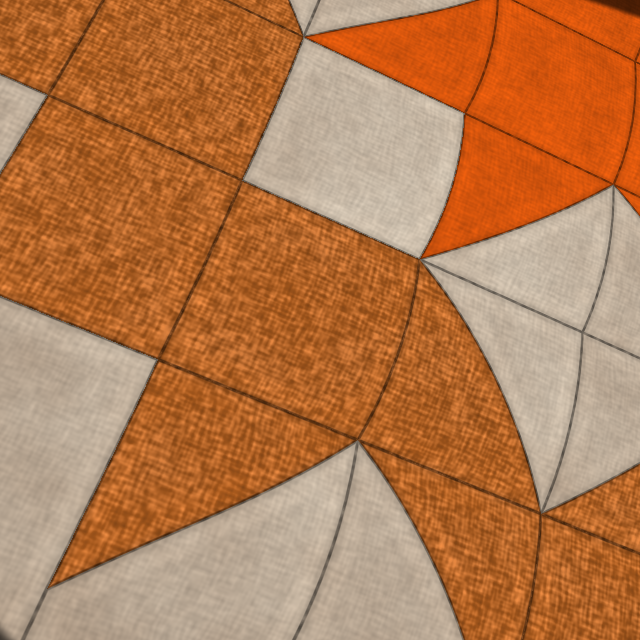
A WebGL 1 fragment shader for this pattern:

```glsl
precision highp float;
// Pieced patchwork cloth seen at a slant: plain squares and half-square triangles.
// A perspective grid is solved per pixel, digit codes choose each patch, and
// stretched gradient noise gives the woven threads, slubs and uneven dye.

uniform vec2 u_resolution;

#define TAN_DARK vec3(0.64, 0.34, 0.11)
#define TAN_LIGHT vec3(0.75, 0.44, 0.21)
#define BRIGHT_ORANGE vec3(0.83, 0.33, 0.05)
#define CREAM_LIGHT vec3(0.81, 0.76, 0.69)
#define CREAM_DARK vec3(0.66, 0.58, 0.50)
#define SEAM_WIDTH 0.006
#define SEAM_DEPTH 0.48
#define SEAM_BOW 0.05
#define DIAGONAL_BOW 0.09
#define THREADS 58.0
#define WEAVE 0.19

vec2 hashGradient(vec2 p) {
  float angle = 6.2832 * fract(sin(dot(p, vec2(127.1, 311.7))) * 43758.5);
  return vec2(cos(angle), sin(angle));
}

float gradientNoise(vec2 p) {
  vec2 i = floor(p), f = fract(p);
  vec2 s = f * f * f * (f * (f * 6.0 - 15.0) + 10.0);
  vec2 e = vec2(0.0, 1.0);
  float low = mix(dot(hashGradient(i), f), dot(hashGradient(i + e.yx), f - e.yx), s.x);
  float high = mix(dot(hashGradient(i + e.xy), f - e.xy), dot(hashGradient(i + e.yy), f - e.yy), s.x);
  return mix(low, high, s.y);
}

// Inverse perspective: canvas point (y down) to patch grid units.
vec2 canvasToGrid(vec2 p) {
  p.x += 0.022 * pow(max(1.0 - 1.9 * p.y, 0.0), 2.0);
  vec2 across = vec2(0.300, 0.1395) - 0.04 * p;
  vec2 down = vec2(-0.163, 0.218) + 0.11 * p;
  vec2 offset = p - vec2(0.383, 0.282);
  float det = across.x * down.y - across.y * down.x;
  vec2 grid = vec2(offset.x * down.y - offset.y * down.x,
                   across.x * offset.y - across.y * offset.x) / det;
  float f = fract(grid.y);
  grid.x -= SEAM_BOW * 4.0 * f * (1.0 - f) * smoothstep(-0.2, 1.0, grid.x);
  return grid;
}

// One digit per patch: 0 cream, 1 orange, 2 and 3 orange below or above a
// falling diagonal, 4 and 5 orange above or below a rising diagonal.
float patchKind(vec2 cell) {
  float row = 110111.0;
  if (cell.y > -2.5) row = 125111.0;
  if (cell.y > -1.5) row = 110431.0;
  if (cell.y > -0.5) row = 11251.0;
  if (cell.y > 0.5) row = 4311.0;
  float place = floor(pow(10.0, 3.0 - clamp(cell.x, -2.0, 3.0)) + 0.5);
  return mod(floor((row + 0.5) / place), 10.0);
}

// Positive inside the orange part of a patch.
float orangeSide(float kind, vec2 f) {
  float falling = (f.y - f.x + DIAGONAL_BOW * 4.0 * f.x * (1.0 - f.x)) * 0.707;
  float rising = (1.0 - f.x - f.y) * 0.707;
  if (kind < 0.5) return -1.0;
  if (kind < 1.5) return 1.0;
  if (kind < 2.5) return falling;
  if (kind < 3.5) return -falling;
  return kind < 4.5 ? rising : -rising;
}

void main() {
  vec2 canvas = gl_FragCoord.xy / u_resolution;
  canvas.y = 1.0 - canvas.y;
  vec2 grid = canvasToGrid(canvas);
  float soft = 3.4 / min(u_resolution.x, u_resolution.y);

  vec2 cell = vec2(floor(grid.x), min(floor(grid.y), 1.0));
  vec2 f = grid - cell;
  float side = orangeSide(patchKind(cell), f);
  float orange = smoothstep(-0.5 * soft, 0.5 * soft, side);

  // Threads, slubs and blotches, shifted for each patch
  vec2 cloth = grid + cell * 7.3;
  float warp = gradientNoise(cloth * vec2(THREADS, 11.0));
  float weft = gradientNoise(cloth.yx * vec2(THREADS, 11.0) + 31.0);
  float fleck = gradientNoise(cloth * THREADS * 0.8 + 9.0);
  float weave = warp + weft + 0.6 * fleck;
  float blotch = gradientNoise(cloth * 3.0) + 0.5 * gradientNoise(cloth * 9.0);

  // Dyed and plain fabric
  float tone = clamp(0.38 + 0.45 * blotch + 0.75 * weave, 0.0, 1.0);
  vec3 dyed = mix(TAN_DARK, TAN_LIGHT, tone);
  float isBright = step(-0.5, cell.x) * step(cell.y, -0.5);
  vec3 vivid = BRIGHT_ORANGE * (1.0 + 0.10 * blotch + 0.10 * weave);
  dyed = mix(dyed, vivid, isBright);
  float glow = 0.72 - 0.65 * length(canvas - vec2(0.62, 0.35)) + 0.16 * f.x;
  vec3 plain = mix(CREAM_DARK, CREAM_LIGHT, clamp(glow + 0.25 * blotch, 0.0, 1.0));
  plain *= 1.0 + 0.4 * WEAVE * weave;
  dyed *= 1.0 + mix(WEAVE, 0.0, isBright) * weave;
  vec3 color = mix(plain, dyed, orange);

  // Pressed seams: thin dark crease, soft shade and a raised allowance
  vec2 nearest = floor(min(grid, vec2(9.0, 1.4)) + 0.5);
  vec2 toSeam = abs(grid - nearest);
  float seam = min(min(toSeam.x, toSeam.y), abs(side));
  float stitch = 0.8 + 0.7 * gradientNoise(grid * 26.0);
  float crease = 1.0 - smoothstep(SEAM_WIDTH - 0.5 * soft, SEAM_WIDTH + soft, seam);
  float allowance = smoothstep(0.02, 0.04, seam) * (1.0 - smoothstep(0.08, 0.13, seam));
  color *= 1.0 + 0.05 * allowance - 0.10 * exp(-seam * 45.0);
  color *= 1.0 - SEAM_DEPTH * stitch * crease;

  // Shadow in two opposite corners
  float corner = max(canvas.x - canvas.y * 3.0 - 0.90, canvas.y - canvas.x - 0.965);
  color *= 1.0 - 0.65 * smoothstep(0.0, 0.035, corner);
  gl_FragColor = vec4(clamp(color, 0.0, 1.0), 1.0);
}
```
